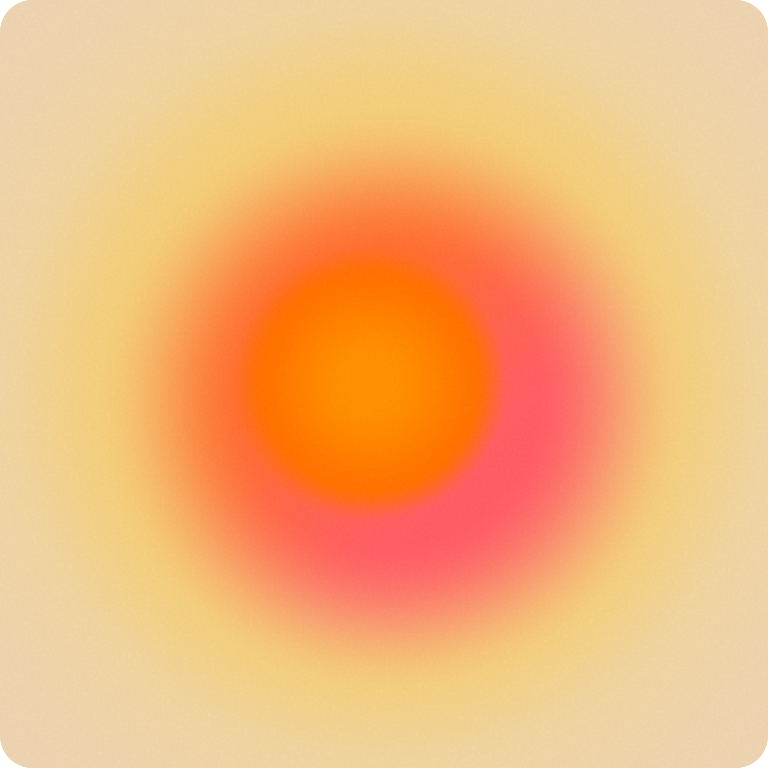
Reproduce this background procedurally as a Shadertoy shader.

```glsl
// A soft orange disc inside a coral ring and a golden halo on a sand-coloured card.
// Radial blends with slightly offset centres are layered from back to front,
// then faint cellular grain and a rounded white corner mask are added.

vec2 hash2(vec2 cell) {
    vec3 h = fract(cell.xyx * vec3(0.1031, 0.1030, 0.0973));
    h += dot(h, h.yzx + 33.33);
    return fract((h.xx + h.yz) * h.zy);
}

// Distance to the nearest scattered point
float cellularNoise(vec2 p) {
    vec2 cell = floor(p);
    float nearest = 2.0;
    for (int y = -1; y <= 1; y++) {
        for (int x = -1; x <= 1; x++) {
            vec2 neighbour = cell + vec2(x, y);
            nearest = min(nearest, distance(p, neighbour + hash2(neighbour)));
        }
    }
    return nearest;
}

float roundedBox(vec2 p, vec2 halfSize, float radius) {
    vec2 q = abs(p) - halfSize + radius;
    return length(max(q, 0.0)) + min(max(q.x, q.y), 0.0) - radius;
}

void mainImage(out vec4 fragColor, in vec2 fragCoord) {
    float unit = min(iResolution.x, iResolution.y);
    vec2 p = (fragCoord - 0.5 * iResolution.xy) / unit;

    // Sand background warming into the golden halo
    float haloRadius = length(p - vec2(0.002, -0.004));
    vec3 color = mix(vec3(0.955, 0.805, 0.475), vec3(0.94, 0.83, 0.62),
                     smoothstep(0.34, 0.52, haloRadius));
    color = mix(color, vec3(0.925, 0.825, 0.69), smoothstep(0.42, 0.70, haloRadius));

    // Coral ring, orange at upper left and pink at lower right
    vec2 ringOffset = p - vec2(0.010, -0.022);
    float pinkness = smoothstep(-0.22, 0.24, ringOffset.x - ringOffset.y);
    vec3 ringColor = mix(vec3(1.0, 0.43, 0.19), vec3(1.0, 0.365, 0.40), pinkness);
    float ring = 1.0 - smoothstep(0.185, 0.385, length(ringOffset));
    color = mix(color, ringColor, ring);

    // Bright core with a deeper orange rim
    float coreRadius = length(p - vec2(-0.018, 0.001));
    vec3 coreColor = mix(vec3(1.0, 0.565, 0.0), vec3(1.0, 0.44, 0.0),
                         smoothstep(0.02, 0.16, coreRadius));
    color = mix(color, coreColor, 1.0 - smoothstep(0.135, 0.185, coreRadius));

    // Fine grain
    color += 0.018 * (cellularNoise(p * 260.0) - 0.45);

    // Rounded card corners
    float card = roundedBox(p, 0.5 * iResolution.xy / unit, 0.042);
    float edge = 1.0 / unit;
    color = mix(color, vec3(1.0), smoothstep(-0.5 * edge, 0.5 * edge, card));

    fragColor = vec4(clamp(color, 0.0, 1.0), 1.0);
}
```
